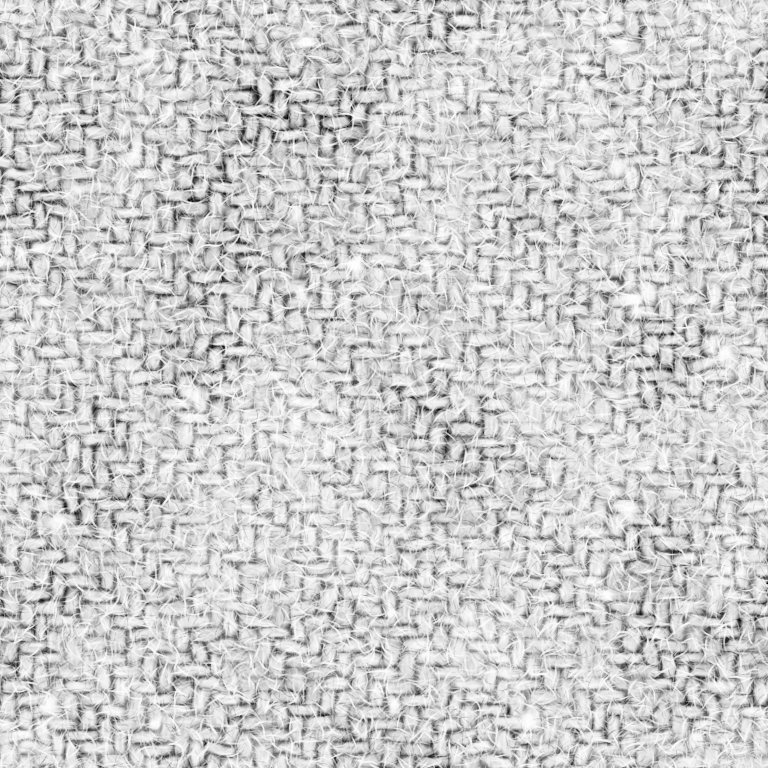
A three.js fragment shader for this texture:

```glsl
// Fluffy pale wool cloth in a two-over, two-under twill, 48 by 60 yarns.
// Soft yarn floats are shaded by height, then covered with layers of
// curved random fibres and a few white tufts. Everything tiles at the border.
varying vec2 vUv;

vec3 hash3(vec2 p) {
  vec3 q = fract(p.xyx * vec3(0.1031, 0.1030, 0.0973));
  q += dot(q, q.yxz + 33.33);
  return fract((q.xxy + q.yzz) * q.zyx);
}

// Value noise that repeats after the given number of cells
float noise(vec2 uv, vec2 cells, float seed) {
  vec2 p = uv * cells;
  vec2 i = floor(p);
  vec2 f = fract(p);
  f = f * f * (3.0 - 2.0 * f);
  float a = hash3(mod(i, cells) + seed).x;
  float b = hash3(mod(i + vec2(1.0, 0.0), cells) + seed).x;
  float c = hash3(mod(i + vec2(0.0, 1.0), cells) + seed).x;
  float d = hash3(mod(i + 1.0, cells) + seed).x;
  return mix(mix(a, b, f.x), mix(c, d, f.x), f.y);
}

// One tapered, bent fibre per cell; returns the strongest coverage
float fibres(vec2 uv, float cells, float halfWidth, float seed) {
  vec2 p = uv * cells;
  vec2 home = floor(p);
  float cover = 0.0;
  for (int j = -1; j <= 1; j++) {
    for (int i = -1; i <= 1; i++) {
      vec2 cell = home + vec2(float(i), float(j));
      vec3 rnd = hash3(mod(cell, cells) + seed);
      vec3 look = hash3(mod(cell, cells) + seed + 71.7);
      float angle = 6.2832 * rnd.z;
      vec2 dir = vec2(cos(angle), sin(angle));
      vec2 d = p - cell - rnd.xy;
      d = vec2(dot(d, dir), dot(d, vec2(-dir.y, dir.x)));
      float bend = (look.x - 0.5) * 1.3 * d.x * d.x + (look.y - 0.5) * 1.3 * d.x * d.x * d.x;
      float taper = 1.0 - smoothstep(0.1, 0.6 + 0.28 * look.y, abs(d.x));
      float line = 1.0 - smoothstep(0.1 * halfWidth, halfWidth, abs(d.y - bend));
      cover = max(cover, line * taper * (0.4 + 0.6 * look.z));
    }
  }
  return cover;
}

// Grey level of the woven yarns beneath the fuzz
float weave(vec2 uv, float wear) {
  vec2 yarns = vec2(48.0, 60.0);
  vec2 wobble = vec2(noise(uv, vec2(30.0), 3.0), noise(uv, vec2(30.0), 9.0)) - 0.5;
  vec2 p = uv * yarns + 0.6 * wobble;
  vec2 cell = floor(p);
  vec2 f = fract(p) - 0.5;
  bool warpOnTop = mod(cell.x + cell.y, 4.0) < 2.0;

  // Position across the yarn and along its two-cell float
  float across = warpOnTop ? f.x : f.y;
  float along = 0.5 * (warpOnTop ? mod(p.y + cell.x, 4.0)
                                 : mod(p.x + cell.y - 2.0, 4.0));
  float arch = sqrt(max(sin(3.1416 * along), 0.0));
  float height = (1.0 - 3.6 * across * across) * arch;

  // Fine strands run lengthwise
  float strands = warpOnTop ? noise(uv, vec2(300.0, 70.0), 13.0)
                            : noise(uv, vec2(70.0, 300.0), 17.0);
  float ragged = noise(uv, vec2(130.0), 21.0) - 0.5;
  float lit = smoothstep(-0.05, 0.85, height + 0.4 * ragged);

  // Matted fluff hides some of the gaps between yarns
  float matted = smoothstep(0.4, 0.85, noise(uv, vec2(44.0), 29.0));
  lit = mix(lit, 0.85, 0.6 * matted);
  float gap = 0.08 + 0.6 * wear + 0.2 * ragged;
  float tone = 0.9 + 0.1 * (noise(uv, vec2(40.0), 25.0) - 0.5);
  return mix(gap, tone, lit) + 0.14 * (strands - 0.5);
}

// Sparse soft white knots of wool
float tufts(vec2 uv) {
  vec2 p = uv * 7.0;
  vec2 cell = mod(floor(p), 7.0);
  vec3 rnd = hash3(cell + 41.0);
  float present = step(0.5, rnd.z);
  float ragged = 0.09 * (noise(uv, vec2(90.0), 33.0) - 0.5);
  float r = length(fract(p) - 0.2 - 0.6 * rnd.xy) + ragged;
  return present * (1.0 - smoothstep(0.0, 0.07 + 0.07 * rnd.z, r));
}

void main() {
  vec2 uv = fract(vUv);
  float wear = 0.6 * noise(uv, vec2(7.0), 5.0) + 0.4 * noise(uv, vec2(18.0), 7.0);
  float grey = weave(uv, wear) + 0.1 * (wear - 0.5);

  // Shadowed fibres, then pale fuzz
  for (int k = 0; k < 2; k++) {
    grey -= 0.17 * fibres(uv, 58.0 + 9.0 * float(k), 0.09, 150.0 + 19.0 * float(k));
  }
  for (int k = 0; k < 6; k++) {
    float layer = float(k);
    float fuzz = fibres(uv, 50.0 + 5.0 * layer, 0.11, 200.0 + 37.0 * layer);
    grey = mix(grey, 0.93, fuzz * (0.4 + 0.4 * wear));
  }

  // Long bright hairs lying on top
  for (int k = 0; k < 4; k++) {
    float layer = float(k);
    float hair = fibres(uv, 34.0 + 4.0 * layer, 0.085, 500.0 + 53.0 * layer);
    grey = mix(grey, 0.99, hair * 0.9);
  }

  grey = mix(grey, 1.0, 0.9 * tufts(uv));
  gl_FragColor = vec4(vec3(clamp(grey, 0.0, 1.0)), 1.0);
}
```
